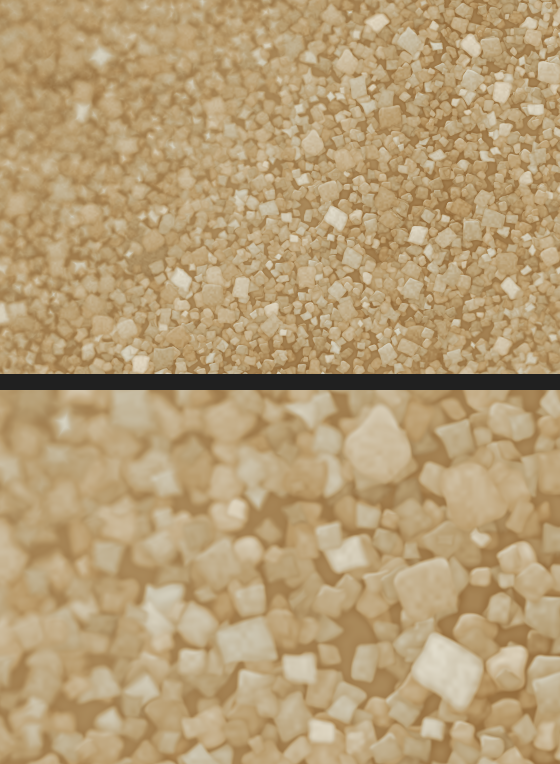
Top: the whole. Bottom: its middle third, enlarged.
This texture is drawn by a Shadertoy shader. Its source:

```glsl
// Macro view of raw cane sugar: pale rounded crystals heaped over amber lumps.
// Jittered grids of soft boxes are stacked back to front as a scalar tone,
// then coloured by a ramp; edge softness follows a diagonal plane of focus.

const vec3 AMBER = vec3(0.53, 0.36, 0.17);
const vec3 HONEY = vec3(0.72, 0.61, 0.43);
const vec3 CREAM = vec3(0.81, 0.77, 0.68);
const vec3 GLINT = vec3(0.95, 0.94, 0.89);

vec4 hash4(vec2 p) {
    vec4 q = fract(p.xyxy * vec4(0.1031, 0.1030, 0.0973, 0.1099));
    q += dot(q, q.wzxy + 33.33);
    return fract((q.xxyz + q.yzzw) * q.zywx);
}

float valueNoise(vec2 p) {
    vec2 cell = floor(p), f = fract(p);
    f = f * f * (3.0 - 2.0 * f);
    float low = mix(hash4(cell).x, hash4(cell + vec2(1, 0)).x, f.x);
    float high = mix(hash4(cell + vec2(0, 1)).x, hash4(cell + vec2(1, 1)).x, f.x);
    return mix(low, high, f.y);
}

float roundedBox(vec2 p, vec2 halfSize, float radius) {
    vec2 q = abs(p) - halfSize + radius;
    return length(max(q, 0.0)) + min(max(q.x, q.y), 0.0) - radius;
}

mat2 rotation(float angle) {
    float c = cos(angle), s = sin(angle);
    return mat2(c, s, -s, c);
}

// Half-width of a blurred edge, growing away from the plane of focus
float focusBlur(vec2 p) {
    float depth = dot(p - vec2(0.95, 0.45), vec2(0.77, -0.64));
    return 0.0020 + 0.0130 * smoothstep(0.05, 1.0, -depth)
                  + 0.0035 * smoothstep(0.3, 0.8, depth);
}

// Lays one grid of crystals over surface = (tone, warmth)
vec2 layCrystals(vec2 surface, vec2 p, float cellSize, float fill,
                 float baseTone, float toneSpread, float roundness,
                 float blur, float seed) {
    float sharpness = 0.002 / blur;
    float speckle = valueNoise(p * 170.0 + seed) - 0.5;
    vec2 grid = rotation(seed) * p / cellSize + 40.0;
    vec2 home = floor(grid);
    for (int j = 1; j >= -1; j--)
    for (int i = -1; i <= 1; i++) {
        vec2 id = home + vec2(i, j);
        vec4 place = hash4(id + seed * 17.0);
        vec4 look = hash4(id + seed * 31.0 + 71.0);
        if (place.w > fill) continue;

        // Outline: turned, skewed and tapered box
        vec2 centre = id + 0.5 + 0.6 * (place.xy - 0.5);
        vec2 offset = (grid - centre) * cellSize;
        vec2 q = rotation(place.z * 6.2832) * offset;
        vec2 halfSize = cellSize * mix(0.27, 0.47, look.x)
                      * vec2(1.0, mix(0.66, 1.0, look.y));
        q.x += q.y * 0.35 * (look.z - 0.5);
        q.y *= 1.0 + 0.35 * (look.w - 0.5) * q.x / halfSize.x;
        float radius = halfSize.y * clamp(roundness + 0.4 * (look.w - 0.5), 0.15, 0.95);
        float d = roundedBox(q, halfSize, radius);

        // Contact shadow on the crystals beneath
        float shadow = 1.0 - smoothstep(-blur, 0.008 + blur, d);
        surface.x *= 1.0 - mix(0.10, 0.26, sharpness) * shadow;

        // Pale face, slanted light, rough surface and occasional glint
        float face = smoothstep(0.0, 0.28 * halfSize.y + blur, -d);
        float slant = dot(rotation(-seed) * offset, vec2(-0.35, 0.94)) / halfSize.x;
        float tone = baseTone + toneSpread * (look.z - 0.5)
                   + 0.11 * face + 0.09 * slant
                   + 0.22 * speckle * mix(0.3, 1.0, sharpness);
        tone += 0.24 * smoothstep(0.86, 0.95, look.z) * face;
        float rim = smoothstep(0.35, 0.7, slant) * (1.0 - face);
        tone += 0.35 * rim * step(0.7, look.y) * sharpness;

        float cover = 0.93 * (1.0 - smoothstep(-blur, blur, d));
        surface = mix(surface, vec2(tone, look.w - 0.5), cover);
    }
    return surface;
}

vec3 sugarColour(vec2 surface) {
    float tone = max(surface.x, 0.0);
    vec3 colour = mix(AMBER, HONEY, min(tone * 2.0, 1.0));
    colour = mix(colour, CREAM, clamp(tone * 2.0 - 1.0, 0.0, 1.0));
    colour = mix(colour, GLINT, clamp((tone - 1.0) * 1.6, 0.0, 1.0));
    return colour + surface.y * vec3(0.025, -0.008, -0.035);
}

void mainImage(out vec4 fragColor, in vec2 fragCoord) {
    vec2 p = fragCoord / iResolution.y;
    float blur = max(focusBlur(p), 0.7 / iResolution.y);
    vec2 wobble = vec2(valueNoise(p * 55.0), valueNoise(p * 55.0 + 19.0)) - 0.5;
    vec2 q = p + 0.006 * wobble;

    // Heap from the bottom up: fill, lumps, main grains, fines, large crystals
    vec2 surface = vec2(0.30, 0.0);
    surface = layCrystals(surface, q, 0.036, 1.00, 0.52, 0.40, 0.50, blur, 1.0);
    surface = layCrystals(surface, q, 0.042, 0.95, 0.58, 0.45, 0.45, blur, 2.0);
    surface = layCrystals(surface, q, 0.170, 0.10, 0.24, 0.20, 0.90, blur, 3.0);
    surface = layCrystals(surface, q, 0.040, 0.72, 0.61, 0.46, 0.45, blur, 4.0);
    surface = layCrystals(surface, q, 0.028, 0.50, 0.63, 0.46, 0.50, blur, 5.0);
    surface = layCrystals(surface, q, 0.064, 0.28, 0.67, 0.44, 0.38, blur, 6.0);

    // Broad drifts of lighter and darker sugar
    surface.x += 0.14 * (valueNoise(p * 5.0 + 7.0) - 0.5);
    fragColor = vec4(sugarColour(surface), 1.0);
}
```
